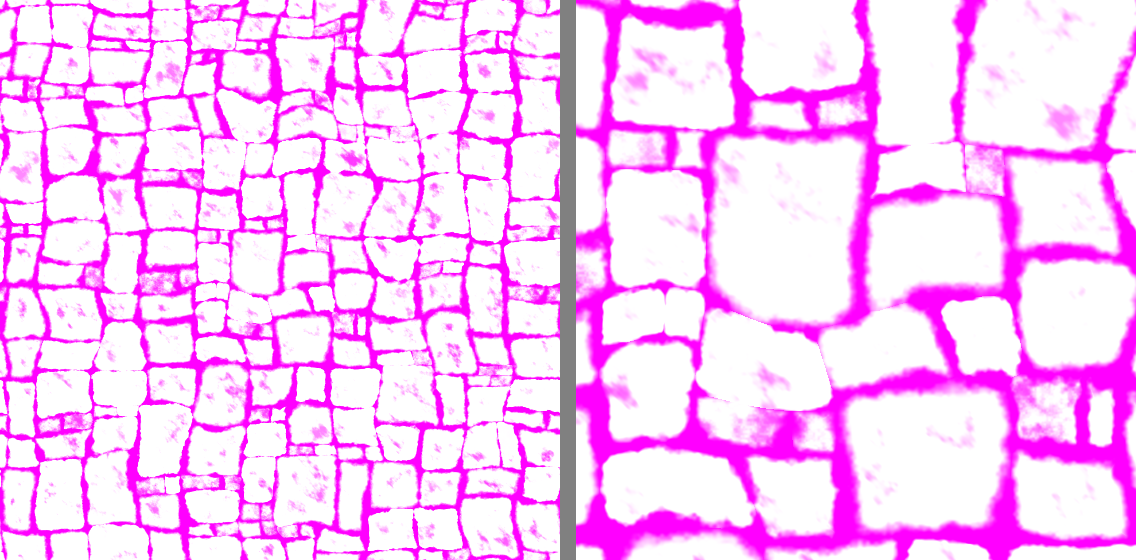
Left, the full canvas; right, a detail of the centre.
Write a three.js fragment shader that draws this texture.

```glsl
varying vec2 vUv;

const float CELLS = 12.0;              // stones per side, even so the wall wraps
const vec2 JITTER = vec2(0.27, 0.29);  // how far joints stray, in cells
const float WARP = 0.38;               // slant of the joints
const float CHIP = 0.17;               // raggedness of the stone edges
const float JOINT = 0.003;             // half width of solid mortar
const float JOINT_VARY = 0.05;         // change of that width along the wall
const float FADE = 0.055;              // soft rim of a stone
const float TAPER = 0.22;              // how much stones narrow to one end
const float SPLIT_CHANCE = 0.44;       // stones that carry a filler course
const float STAIN = 0.85;              // strength of marks on the faces
const float FILLER_TINT = 0.75;        // strength of colour on small stones
const float GAIN = 0.62;               // weight of each finer noise octave
const vec3 STONE_COLOR = vec3(1.0, 1.0, 1.0);
const vec3 MORTAR_COLOR = vec3(1.0, 0.0, 1.0);

float hash(vec2 p) {
  return fract(sin(dot(p, vec2(127.1, 311.7))) * 43758.5453);
}

// Value noise that wraps after a whole number of lattice steps
float noise(vec2 p, vec2 period) {
  vec2 i = floor(p);
  vec2 f = p - i;
  f = f * f * (3.0 - 2.0 * f);
  vec2 a = mod(i, period);
  vec2 b = mod(i + 1.0, period);
  return mix(mix(hash(a), hash(vec2(b.x, a.y)), f.x),
             mix(hash(vec2(a.x, b.y)), hash(b), f.x), f.y);
}

float fbm(vec2 uv, vec2 freq) {
  float sum = 0.0;
  float total = 0.0;
  float amp = 1.0;
  for (int i = 0; i < 4; i++) {
    sum += amp * noise(uv * freq, freq);
    total += amp;
    freq *= 2.0;
    amp *= GAIN;
  }
  return sum / total;
}

float cellHash(vec2 cell, float salt) {
  return hash(mod(cell, CELLS) + salt);
}

// Joint position at a lattice corner
vec2 joint(vec2 corner) {
  return corner + (2.0 * cellHash(corner, 3.0) - 1.0) * JITTER;
}

// Cuts an interval in two and keeps the part that holds x
vec2 keepPart(vec2 span, float ratio, float x) {
  float cut = mix(span.x, span.y, ratio);
  return x < cut ? vec2(span.x, cut) : vec2(cut, span.y);
}

// Distance, random id and smaller half side of the stone in a cell
vec3 stone(vec2 p, vec2 cell) {
  vec2 a = joint(cell);
  vec2 b = joint(cell + vec2(1.0, 0.0));
  vec2 c = joint(cell + vec2(0.0, 1.0));
  vec2 d = joint(cell + 1.0);
  bool even = mod(cell.x + cell.y, 2.0) < 0.5;
  vec2 spanX = even ? vec2(c.x, b.x) : vec2(a.x, d.x);
  vec2 spanY = even ? vec2(a.y, d.y) : vec2(b.y, c.y);

  // Filler courses and split slabs
  float pick = cellHash(cell, 17.0);
  float ratio = mix(0.24, 0.36, cellHash(cell, 29.0));
  if (spanY.y - spanY.x > 0.9 && pick < SPLIT_CHANCE) {
    float fullHeight = spanY.y - spanY.x;
    spanY = keepPart(spanY, pick < 0.5 * SPLIT_CHANCE ? ratio : 1.0 - ratio, p.y);
    if (spanY.y - spanY.x < 0.5 * fullHeight) spanX = keepPart(spanX, 2.0 * ratio, p.x);
  } else if (spanX.y - spanX.x > 1.35) {
    spanX = keepPart(spanX, 0.5 + ratio * 0.5, p.x);
  }

  // Tapered box with rounded corners
  vec2 lo = vec2(spanX.x, spanY.x);
  vec2 hi = vec2(spanX.y, spanY.y);
  vec2 halfSize = 0.5 * (hi - lo);
  vec2 center = 0.5 * (lo + hi);
  float id = hash(mod(floor(center * 8.0 + 0.5), CELLS * 8.0) + 5.0);
  float small = min(halfSize.x, halfSize.y);
  vec2 q = p - center;
  float lean = clamp(q.y / halfSize.y, -1.0, 1.0) * sign(id - 0.35);
  float narrow = fract(id * 7.0);
  halfSize.x *= 1.0 - TAPER * narrow * narrow * (0.5 - 0.5 * lean);
  float radius = small * mix(0.15, 0.5, fract(id * 13.0));
  vec2 e = abs(q) - halfSize + radius;
  float dist = length(max(e, 0.0)) + min(max(e.x, e.y), 0.0) - radius;
  return vec3(dist, id, small);
}

void main() {
  // Bent wall coordinates
  vec2 bend = vec2(noise(vUv * CELLS, vec2(CELLS)),
                   noise(vUv * CELLS + 5.4, vec2(CELLS))) - 0.5;
  vec2 p = vUv * CELLS + bend * WARP;

  // Nearest stone
  vec3 near = vec3(9.0, 0.0, 1.0);
  for (int y = -1; y <= 1; y++) {
    for (int x = -1; x <= 1; x++) {
      vec3 s = stone(p, floor(p) + vec2(float(x), float(y)));
      if (s.x < near.x) near = s;
    }
  }

  // Ragged mortar of uneven width
  float chips = (fbm(vUv, vec2(52.0)) - 0.5) * CHIP;
  float width = JOINT + (noise(vUv * 18.0, vec2(18.0)) - 0.5) * JOINT_VARY;
  float fade = FADE * mix(0.5, 1.7, fract(near.y * 5.0));
  float mortar = smoothstep(-width - fade, -width, near.x + chips);

  // Slanting marks, densest in the middle of a face
  vec2 slant = vec2(vUv.x + vUv.y, vUv.x - vUv.y);
  float streak = fbm(slant, vec2(46.0, 24.0));
  float patches = fbm(vUv + 0.61, vec2(34.0));
  float middle = smoothstep(0.05, 0.38, -near.x);
  float marks = mix(patches, streak, 0.55) - 0.09 * (1.0 - middle);
  float stain = STAIN * mix(0.5, 1.0, near.y) * smoothstep(0.54, 0.72, marks);

  // Grainy colour on some fillers
  float grain = fbm(vUv, vec2(90.0));
  float filler = step(0.45, near.y) * (1.0 - smoothstep(0.17, 0.24, near.z));
  float tint = FILLER_TINT * filler * smoothstep(0.4, 0.72, mix(grain, streak, 0.4));

  float amount = 1.0 - (1.0 - mortar) * (1.0 - stain) * (1.0 - tint);
  gl_FragColor = vec4(mix(STONE_COLOR, MORTAR_COLOR, amount), 1.0);
}
```
